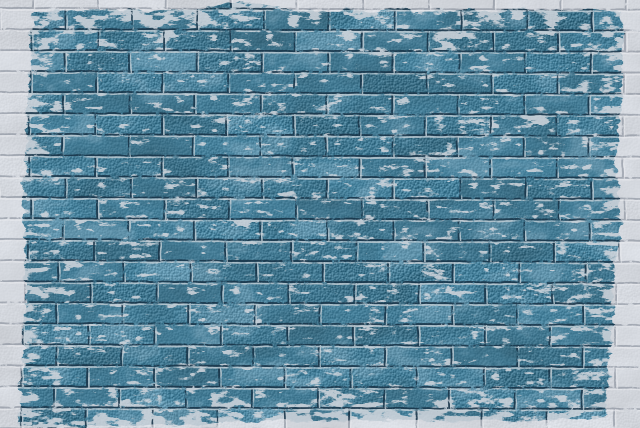
This texture is drawn by a WebGL 1 fragment shader. Its source:

```glsl
precision highp float;
// A running-bond brick wall with a large field of blue paint on pale masonry.
// Joints come from signed distances to a repeated grid, each with a shadow and
// a lit lip; cellular grit and layered noise give relief, wear and rough edges.

uniform vec2 u_resolution;

#define ROW_HEIGHT 0.0491
#define BRICK_WIDTH 0.1539
#define JOINT_WIDTH 0.0021
#define WOBBLE 0.0035
#define GRIT_SCALE 165.0
#define GRIT_RELIEF 0.22
#define EDGE_ROUGHNESS 0.022
#define BLUE vec3(0.265, 0.485, 0.585)
#define DEEP_BLUE vec3(0.09, 0.20, 0.28)
#define PALE_BLUE vec3(0.60, 0.70, 0.76)
#define CHALK vec3(0.83, 0.845, 0.87)

float hash(vec2 p) {
  vec3 q = fract(vec3(p.xyx) * 0.1031);
  q += dot(q, q.yzx + 33.33);
  return fract((q.x + q.y) * q.z);
}

float valueNoise(vec2 p) {
  vec2 i = floor(p), f = fract(p);
  f = f * f * (3.0 - 2.0 * f);
  return mix(mix(hash(i), hash(i + vec2(1, 0)), f.x),
             mix(hash(i + vec2(0, 1)), hash(i + vec2(1, 1)), f.x), f.y);
}

float layered(vec2 p) {
  float sum = 0.0, amp = 0.53;
  for (int i = 0; i < 4; i++) {
    sum += amp * valueNoise(p);
    p = p * 2.07 + 17.3;
    amp *= 0.5;
  }
  return sum;
}

// Distance to the nearest scattered grain.
float cellular(vec2 p) {
  vec2 i = floor(p), f = fract(p);
  float nearest = 1.5;
  for (int y = -1; y <= 1; y++)
    for (int x = -1; x <= 1; x++) {
      vec2 o = vec2(x, y);
      vec2 grain = vec2(hash(i + o), hash(i + o + 57.0));
      nearest = min(nearest, length(o + grain - f));
    }
  return nearest;
}

float band(float d, float centre, float width, float aa) {
  return 1.0 - smoothstep(width - aa, width + aa, abs(d - centre));
}

float spot(vec2 p, vec2 centre, vec2 size) {
  vec2 q = (p - centre) / size;
  return exp(-dot(q, q));
}

// Positive inside the painted field.
float paintDistance(vec2 p, float row) {
  float left = 0.070 - 0.024 * p.y + 0.005 * cos(11.0 * (p.y - 0.13));
  float bulge = (p.y - 0.53) / 0.05;
  float right = 1.459 - 0.038 * p.y + 0.012 * exp(-bulge * bulge);
  float top = 0.023 - 0.018 * spot(p, vec2(0.56, 0.0), vec2(0.07, 0.1));
  float bottom = 0.996 - 0.014 * smoothstep(0.4, 0.7, p.x);
  float stagger = (hash(vec2(row, 8.0)) - 0.5) * 0.008;
  float sides = min(p.x - left, right - p.x) + stagger;
  return min(sides, min(p.y - top, bottom - p.y));
}

void main() {
  // Height-based units, measured downwards from the top left.
  vec2 p = vec2(gl_FragCoord.x, u_resolution.y - gl_FragCoord.y) / u_resolution.y;
  float aa = 0.6 / u_resolution.y;
  vec2 warp = vec2(layered(p * 42.0), layered(p * 42.0 + 90.0)) - 0.5;
  vec2 w = p + warp * WOBBLE;

  // Courses tilt slightly, and their vertical joints drift down the wall.
  float y = (w.y - 0.0205 - 0.0026 * w.x) / ROW_HEIGHT;
  float row = floor(y);
  float dy = (fract(y + 0.5) - 0.5) * ROW_HEIGHT;
  float mid = row - 9.0;
  float shift = 0.1543 - 0.00146 * row + 0.5 * BRICK_WIDTH * mod(row, 2.0)
              + 0.0117 * exp(-0.25 * mid * mid);
  float x = (w.x - shift) / BRICK_WIDTH;
  x += (hash(vec2(floor(x + 0.5) + 20.0, row + 5.0)) - 0.5) * 0.03;
  float dx = (fract(x + 0.5) - 0.5) * BRICK_WIDTH;
  vec2 brick = vec2(floor(x) + 20.0, row + 5.0);
  float tone = hash(brick), rough = hash(brick + 31.0);

  // Joint shadows and the lit lips beside them.
  float wear = layered(p * vec2(26.0, 38.0) + 7.0);
  float chips = layered(p * 95.0 + 40.0);
  float thick = JOINT_WIDTH * (0.65 + 0.8 * wear);
  float shadow = max(band(dy, -0.0018, thick, aa), band(dx, -0.0016, thick, aa));
  float lip = max(band(dy, 0.0023, thick * 0.85, aa), band(dx, 0.0023, thick * 0.75, aa));
  shadow *= smoothstep(0.22, 0.52, chips + 0.25 * (wear - 0.4));
  lip *= smoothstep(0.30, 0.58, chips * 0.5 + wear * 0.55);

  // Granular surface lit from the upper left.
  vec2 g = p * GRIT_SCALE;
  float relief = cellular(g) - cellular(g + vec2(0.35, 0.45));
  float cloud = layered(p * vec2(14.0, 22.0) + 3.0);
  float grain = relief * GRIT_RELIEF * (0.3 + 0.7 * rough);

  // Blue coat, worn through near the rim and in a few dry patches.
  float inside = paintDistance(p, row);
  vec3 paint = BLUE * (0.91 + 0.14 * tone + 0.24 * (cloud - 0.45));
  paint = mix(paint, PALE_BLUE, 0.3 * smoothstep(0.50, 0.74, cloud + 0.16 * (tone - 0.5)));
  paint += grain;
  float dry = 0.20 * exp(-max(inside, 0.0) * 24.0);
  dry += 0.15 * spot(p, vec2(1.05, 0.095), vec2(0.07, 0.02));
  dry += 0.15 * spot(p, vec2(1.27, 0.29), vec2(0.12, 0.03));
  dry += 0.14 * spot(p, vec2(0.37, 0.04), vec2(0.10, 0.02));
  dry += 0.17 * spot(p, vec2(0.90, 0.975), vec2(0.40, 0.025));
  float scuff = layered(p * vec2(38.0, 95.0) + 61.0);
  paint = mix(paint, CHALK, 0.85 * smoothstep(0.60, 0.76, scuff + dry));
  paint = mix(paint, DEEP_BLUE, 0.88 * shadow);
  paint = mix(paint, vec3(0.76, 0.81, 0.84), 0.82 * lip);

  // Bare masonry with fainter joints.
  vec3 bare = CHALK * (0.97 + 0.05 * tone + 0.08 * (cloud - 0.45)) + grain * 0.22;
  bare = mix(bare, vec3(0.50, 0.53, 0.58), 0.58 * shadow);
  bare = mix(bare, vec3(0.92, 0.925, 0.94), 0.6 * lip);

  float ragged = inside + (layered(p * vec2(32.0, 75.0) + 23.0) - 0.5) * EDGE_ROUGHNESS;
  float coat = smoothstep(-aa, aa + 0.001, ragged);
  gl_FragColor = vec4(clamp(mix(bare, paint, coat), 0.0, 1.0), 1.0);
}
```
